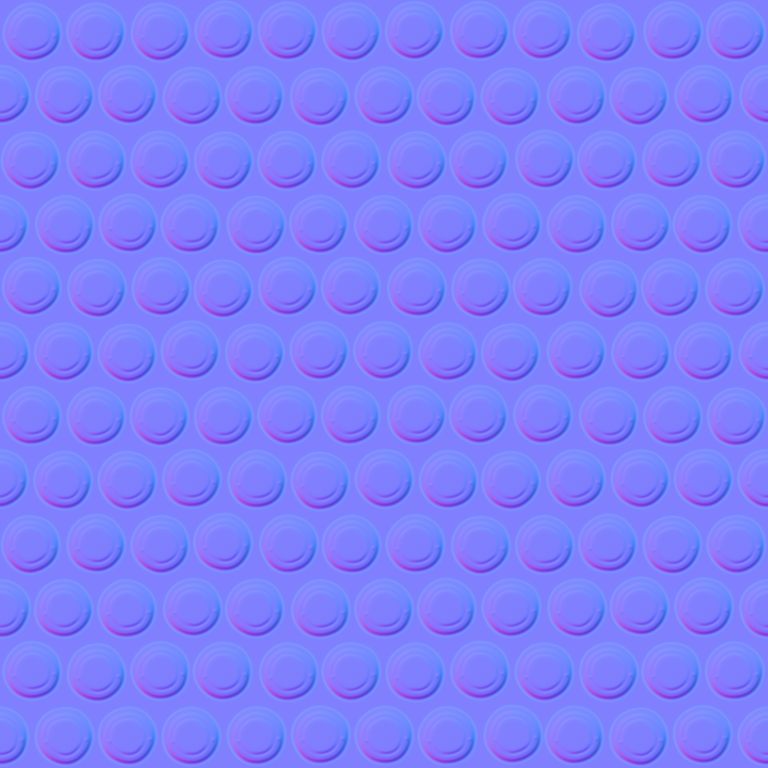
A Shadertoy shader for this texture map:

```glsl
// Tileable normal map of staggered round rubber studs with a dished top.
const float STUDS = 12.0;   // repeats across and down
const vec3 FLAT_NORMAL = vec3(0.5, 0.5, 0.995);

// Sine-free hash: cell to two values in 0..1
vec2 hash22(vec2 p) {
    vec3 q = fract(p.xyx * vec3(0.1031, 0.1030, 0.0973));
    q += dot(q, q.yzx + 33.33);
    return fract((q.xx + q.yz) * q.zy);
}

// Soft bump of the given half width around a centre
float bell(float x, float centre, float width) {
    float t = (x - centre) / width;
    return exp(-t * t);
}

// Small raised speck: its slope at offset d
vec2 speckTilt(vec2 d, float size) {
    return d / size * exp(-dot(d, d) / (size * size)) * vec2(-1.0, 1.0);
}

// Tilt of the surface at offset d from a stud centre, in cell units
vec2 studTilt(vec2 d, vec2 seed) {
    float angle = atan(d.y, d.x);
    float wobble = 0.004 * sin(3.0 * angle + 6.283 * seed.x)
                 + 0.003 * sin(5.0 * angle + 6.283 * seed.y);
    float r = length(d) + wobble;
    vec2 dir = d / max(length(d), 0.001);
    vec2 outward = dir * vec2(-1.0, 1.0);   // red axis points left
    float facing = dot(dir, vec2(0.35, -0.94));

    // Steep side wall, strongest at the lower right
    float wall = mix(0.07, 0.46, smoothstep(-0.35, 0.9, facing));
    vec2 tilt = outward * wall * bell(r, 0.405, 0.030);

    // Gentle shoulder and a nearly flat middle
    float inside = 1.0 - smoothstep(0.39, 0.43, r);
    tilt += outward * inside * (0.04 * r + 0.13 * smoothstep(0.18, 0.37, r));

    // Thin crease inside the upper rim
    tilt -= outward * 0.13 * smoothstep(0.1, -0.7, facing) * bell(r, 0.395, 0.018);

    // Ring around the dish, with a deeper crescent below
    float crescent = smoothstep(0.65, 1.0, facing);
    tilt += outward * (0.07 + 0.24 * crescent) * bell(r, 0.270, 0.022);
    tilt -= outward * (0.06 + 0.13 * crescent) * bell(r, 0.312, 0.020);

    // Pale lip where the stud meets the floor
    tilt += vec2(-0.03 - 0.05 * dir.x, 0.17) * bell(r, 0.450, 0.020);

    // Moulding specks shared by all studs
    tilt += 0.28 * speckTilt(d - vec2(0.345, -0.05), 0.030);
    tilt += 0.20 * speckTilt(d - vec2(-0.285, -0.08), 0.028);
    return tilt;
}

// Encode a tilt as a colour; downward faces lose some blue
vec3 encodeNormal(vec2 tilt) {
    float shade = 0.52 * dot(tilt, tilt) * smoothstep(0.1, -0.2, tilt.y);
    return FLAT_NORMAL + vec3(0.5 * tilt, -shade);
}

vec3 studSheet(vec2 uv) {
    vec2 p = uv * STUDS;
    float row = floor(p.y);
    p.x += 0.5 * (1.0 - mod(row, 2.0));     // stagger every other row
    vec2 cell = mod(floor(p), STUDS);       // wrap the random seed
    vec2 jitter = (hash22(cell + 3.7) - 0.5) * 0.045;
    return encodeNormal(studTilt(fract(p) - 0.5 - jitter, hash22(cell + 41.3)));
}

void mainImage(out vec4 fragColor, in vec2 fragCoord) {
    // Average 2 by 2 samples to smooth the fine rings
    vec3 colour = vec3(0.0);
    for (int i = 0; i < 4; i++) {
        vec2 offset = vec2(i % 2, i / 2) * 0.5 - 0.25;
        colour += studSheet((fragCoord + offset) / iResolution.xy);
    }
    fragColor = vec4(colour / 4.0, 1.0);
}
```
